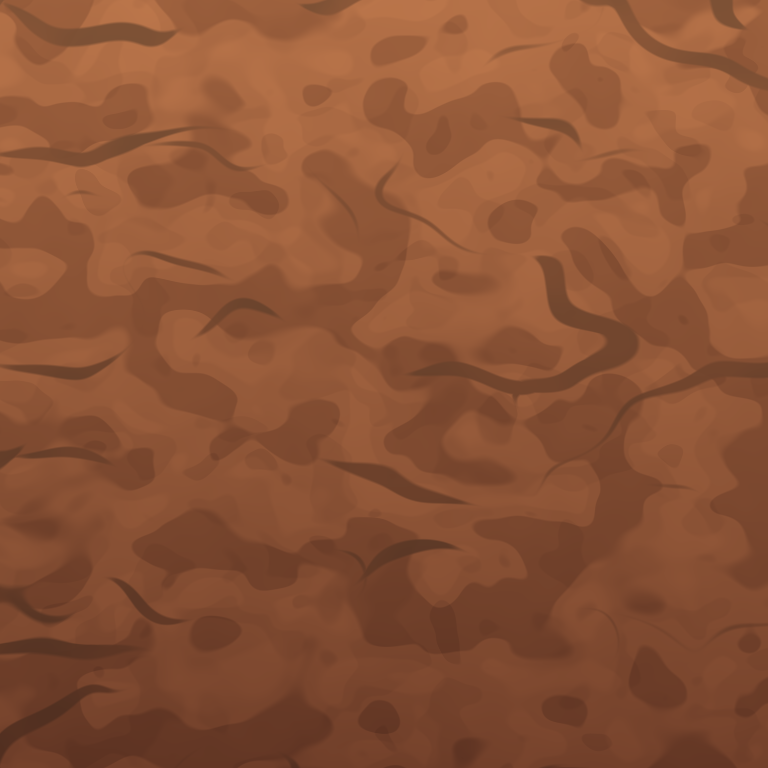
Write a three.js fragment shader that draws this pattern.

```glsl
varying vec2 vUv;

const vec3 LIGHT_BOTTOM = vec3(0.455, 0.255, 0.168);
const vec3 LIGHT_TOP = vec3(0.725, 0.455, 0.288);
const vec3 DARK_BOTTOM = vec3(0.365, 0.198, 0.133);
const vec3 DARK_TOP = vec3(0.595, 0.362, 0.230);
const vec3 VEIN_TINT = vec3(0.80, 0.86, 0.89);

vec2 hashGradient(vec2 cell) {
  vec2 h = vec2(dot(cell, vec2(127.1, 311.7)), dot(cell, vec2(269.5, 183.3)));
  return fract(sin(h) * 43758.5453) * 2.0 - 1.0;
}

float gradientNoise(vec2 p) {
  vec2 i = floor(p);
  vec2 f = fract(p);
  vec2 u = f * f * f * (f * (f * 6.0 - 15.0) + 10.0);
  vec2 e = vec2(1.0, 0.0);
  float a = dot(hashGradient(i), f);
  float b = dot(hashGradient(i + e.xy), f - e.xy);
  float c = dot(hashGradient(i + e.yx), f - e.yx);
  float d = dot(hashGradient(i + e.xx), f - e.xx);
  return mix(mix(a, b, u.x), mix(c, d, u.x), u.y);
}

vec2 warp(vec2 p, float scale, float amount) {
  vec2 q = p * scale;
  return p + amount * vec2(gradientNoise(q + 3.7), gradientNoise(q + 41.3));
}

// Rounded patches, a little wider than tall
float patchField(vec2 p, vec2 scale, float seed) {
  vec2 q = p * scale + seed;
  return gradientNoise(q) + 0.32 * gradientNoise(q * 1.9 + 17.0);
}

float plateau(float field, float level, float softness) {
  return smoothstep(level - softness, level + softness, field);
}

float veinField(vec2 p, float seed) {
  return gradientNoise(p * vec2(2.6, 5.0) + seed)
       + 0.22 * gradientNoise(p * vec2(8.0, 9.0) + seed);
}

// Broken, tapered lines along the zero contour of a stretched field
float vein(vec2 p, float seed, float width) {
  vec2 e = vec2(0.004, 0.0);
  float f = veinField(p, seed);
  vec2 slope = vec2(veinField(p + e.xy, seed), veinField(p + e.yx, seed)) - f;
  float dist = abs(f) / max(length(slope) / e.x, 1.5);
  float presence = smoothstep(-0.02, 0.22, gradientNoise(p * 3.6 + seed * 2.3));
  float radius = width * presence;
  float line = 1.0 - smoothstep(radius - 0.002, radius + 0.002, dist);
  return line * smoothstep(0.0, 0.35, presence);
}

void main() {
  vec2 p = warp(vUv, 7.0, 0.035);

  // Crisp and blurred edges alternate across the surface
  float blur = smoothstep(-0.05, 0.4, gradientNoise(vUv * 6.0 + 71.0));
  float softness = mix(0.018, 0.11, blur);

  // Main patches, then fainter patches laid over them
  float broad = patchField(p, vec2(9.5, 12.5), 5.0);
  float fine = patchField(p, vec2(13.0, 17.0), 29.0);
  float tone = 0.66 * plateau(broad, -0.06, softness);
  tone += 0.20 * plateau(broad, 0.16, softness * 1.6);
  tone += 0.20 * plateau(fine, -0.12, softness * 1.4);
  tone -= 0.34 * plateau(fine, 0.30, softness);
  tone += 0.22 * gradientNoise(vUv * 5.0 + 13.0);
  tone += 0.10 * gradientNoise(vUv * 24.0 + 57.0);

  // Vertical shading
  float height = pow(clamp(vUv.y, 0.0, 1.0), 0.88);
  vec3 light = mix(LIGHT_BOTTOM, LIGHT_TOP, height);
  vec3 dark = mix(DARK_BOTTOM, DARK_TOP, height);
  vec3 color = mix(dark, light, clamp(tone, -0.15, 1.15));

  // Greyish veins of uneven depth
  float veins = max(vein(p, 8.0, 0.012), vein(p, 37.0, 0.010));
  float depth = 0.45 + 0.55 * smoothstep(-0.2, 0.35, gradientNoise(vUv * 9.0 + 91.0));
  vec3 veinColor = dark * mix(vec3(0.97), VEIN_TINT, depth);
  color = mix(color, veinColor, veins * 0.92);

  gl_FragColor = vec4(color, 1.0);
}
```
